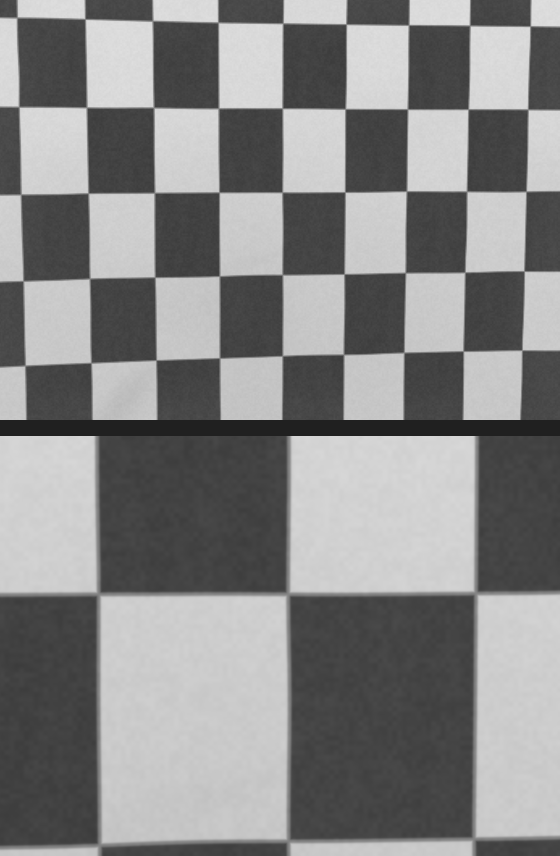
Top: the whole. Bottom: its middle third, enlarged.
Write a WebGL 2 fragment shader that draws this pattern.

```glsl
#version 300 es
precision highp float;
// Checkered cloth of dark and pale grey cells, seen slightly askew, with soft seams, folds and grain.

uniform vec2 u_resolution;
out vec4 outColor;

// Perspective from canvas (0..1, y down) to cell coordinates
const vec3 COLUMN_MAP = vec3(8.095, -0.1411, -0.2468);
const vec3 ROW_MAP = vec3(-0.1851, 4.602, 0.812);
const vec3 DEPTH_MAP = vec3(-0.0747, -0.0382, 1.0);
const float ROW_BOW = 0.0125;          // rows pinch towards the middle
const float BOW_CENTRE = 2.6;
const float EDGE_WOBBLE = 0.014;       // in cells

// Sizes in canvas heights
const vec2 CELL_SIZE = vec2(0.152, 0.201);
const float EDGE_SOFTNESS = 0.0027;
const float SEAM_WIDTH = 0.0026;

// Tones
const float DARK_TONE = 0.262;
const float PALE_TOP = 0.853;
const float PALE_BOTTOM = 0.780;
const float SEAM_TONE = 0.50;
const float SEAM_STRENGTH = 0.65;
const float CELL_VARIATION = 0.010;
const float GRAIN_DENSITY = 260.0;     // grains per canvas height
const float GRAIN_DARK = 0.045;
const float GRAIN_PALE = 0.035;

float hash(vec2 p) {
    vec3 q = fract(vec3(p.xyx) * 0.1031);
    q += dot(q, q.yzx + 33.33);
    return fract((q.x + q.y) * q.z);
}

float noise(vec2 p) {
    vec2 i = floor(p), f = fract(p);
    f = f * f * (3.0 - 2.0 * f);
    return mix(mix(hash(i), hash(i + vec2(1, 0)), f.x),
               mix(hash(i + vec2(0, 1)), hash(i + vec2(1, 1)), f.x), f.y);
}

// Bends the flat canvas into cell coordinates
vec2 clothGrid(vec2 uv) {
    vec3 h = vec3(uv, 1.0);
    vec2 grid = vec2(dot(COLUMN_MAP, h), dot(ROW_MAP, h)) / dot(DEPTH_MAP, h);
    float bow = 4.0 * uv.x * (1.0 - uv.x);
    grid.y += ROW_BOW * (grid.y - BOW_CENTRE) * bow;
    vec2 wobble = vec2(noise(uv * 11.0 + 3.0), noise(uv * 11.0 + 47.0)) - 0.5;
    return grid + EDGE_WOBBLE * wobble;
}

// Gaussian falloff around zero
float bump(float x, float width) {
    return exp(-x * x / (width * width));
}

// Pale cells: light falls from above, with a diagonal fold at lower left
float paleTone(vec2 uv) {
    float tone = mix(PALE_TOP, PALE_BOTTOM, smoothstep(0.0, 0.95, uv.y));
    tone -= 0.022 * bump(uv.x - 0.45, 0.17) * smoothstep(0.15, 0.6, uv.y);
    float fold = uv.x - 0.235 + 0.55 * (uv.y - 0.93);
    tone -= 0.045 * bump(fold, 0.035) * smoothstep(0.80, 0.96, uv.y);
    float crease = uv.y - 0.62 + 0.4 * (uv.x - 0.46);
    tone -= 0.012 * bump(crease, 0.012) * bump(uv.x - 0.46, 0.05);
    return tone + 0.020 * (noise(uv * vec2(9.0, 7.0)) - 0.5);
}

// Dark cells: faded near the border, with faint upright streaks
float darkTone(vec2 uv) {
    vec2 border = abs(uv - 0.5) * 2.0;
    float fade = smoothstep(0.75, 1.0, max(border.x, border.y));
    float streaks = noise(uv * vec2(70.0, 7.0)) - 0.5;
    return DARK_TONE + 0.022 * fade + 0.014 * streaks;
}

void main() {
    vec2 pos = gl_FragCoord.xy / u_resolution.y;
    vec2 uv = gl_FragCoord.xy / u_resolution;
    uv.y = 1.0 - uv.y;
    vec2 grid = clothGrid(uv);

    // Signed distance to the nearest cell edge on each axis
    vec2 edge = floor(grid + 0.5);
    vec2 dist = (grid - edge) * CELL_SIZE;
    float soft = max(EDGE_SOFTNESS, 0.75 / u_resolution.y);

    // Soft square waves, multiplied into a checkerboard
    vec2 parity = 1.0 - 2.0 * mod(edge, 2.0);
    vec2 wave = parity * (2.0 * smoothstep(-soft, soft, dist) - 1.0);
    float pale = 0.5 + 0.5 * wave.x * wave.y;

    // Cell tones and seams
    float tone = mix(darkTone(uv), paleTone(uv), pale);
    tone += CELL_VARIATION * (hash(floor(grid) + 19.0) - 0.5);
    float nearest = min(abs(dist.x), abs(dist.y));
    tone = mix(tone, SEAM_TONE, SEAM_STRENGTH * bump(nearest, SEAM_WIDTH * 0.7));

    // Two scales of grain
    float grain = 0.6 * noise(pos * GRAIN_DENSITY) + 0.4 * noise(pos * GRAIN_DENSITY * 0.43 + 71.0);
    tone += (grain - 0.5) * mix(GRAIN_DARK, GRAIN_PALE, pale);

    outColor = vec4(vec3(tone), 1.0);
}
```
